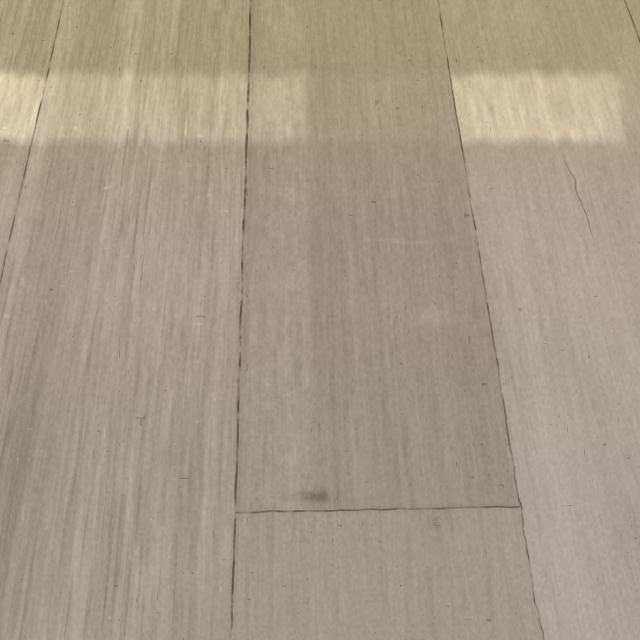
Reproduce this texture procedurally as a Shadertoy shader.

```glsl
#define FIRST_SEAM vec2(0.392, -0.031)  // x at the far edge, drift per unit of depth
#define PLANK_WIDTH vec2(0.292, 0.195)  // far width, growth toward the viewer
#define SEAM_WIDTH 0.0010
#define JOINT_DEPTH 0.796
#define SUN_BAND vec2(0.117, 0.221)
#define GRAIN_STRENGTH 0.070
#define SPECKLE_STRENGTH 0.075
#define FAR_COLOR vec3(0.672, 0.612, 0.490)
#define MID_COLOR vec3(0.628, 0.583, 0.522)
#define NEAR_COLOR vec3(0.622, 0.585, 0.545)
#define SEAM_COLOR vec3(0.38, 0.33, 0.27)
#define SUN_COLOR vec3(0.165, 0.158, 0.140)

float hash(vec2 p) {
    vec3 q = fract(p.xyx * vec3(0.1031, 0.1030, 0.0973));
    q += dot(q, q.yzx + 33.33);
    return fract((q.x + q.y) * q.z);
}

float noise(vec2 p) {
    vec2 cell = floor(p), f = fract(p);
    f = f * f * (3.0 - 2.0 * f);
    return mix(mix(hash(cell), hash(cell + vec2(1, 0)), f.x),
               mix(hash(cell + vec2(0, 1)), hash(cell + vec2(1, 1)), f.x), f.y);
}

float fbm(vec2 p) {
    float sum = 0.0, amp = 0.5;
    for (int i = 0; i < 4; i++) {
        sum += amp * noise(p);
        p = p * 2.03 + 17.7;
        amp *= 0.5;
    }
    return sum / 0.9375;
}

float band(float x, float lo, float hi, float soft) {
    return smoothstep(lo - soft, lo + soft, x) - smoothstep(hi - soft, hi + soft, x);
}

float blot(vec2 p, vec2 center, vec2 radius) {
    vec2 d = (p - center) / radius;
    return exp(-dot(d, d));
}

float line(float dist, float width, float pixel) {
    return 1.0 - smoothstep(width - 0.5 * pixel, width + pixel, abs(dist));
}

void mainImage(out vec4 fragColor, in vec2 fragCoord) {
    vec2 p = fragCoord / iResolution.xy;
    p.y = 1.0 - p.y;                       // depth grows toward the viewer
    float pixel = 1.0 / iResolution.y;

    // Floor coordinates: planks fan out toward the viewer
    float width = PLANK_WIDTH.x + PLANK_WIDTH.y * p.y;
    float u = (p.x - FIRST_SEAM.x - FIRST_SEAM.y * p.y) / width;
    float v = 1.0 / width;
    float grainU = u;
    float seam = round(u);
    float rough = seam == 1.0 ? mix(0.002, 0.010, smoothstep(0.45, 0.8, p.y)) : 0.003;
    u += (fbm(vec2(seam * 9.0 + 40.0, p.y * 30.0)) - 0.5) * rough / width;
    float plank = floor(u), across = u - plank;

    // The middle plank is split by a cross joint
    float jointDist = p.y - JOINT_DEPTH + 0.009 * (across - 0.5)
                    + 0.002 * (noise(vec2(p.x * 45.0, 3.0)) - 0.5);
    float middle = plank == 0.0 ? 1.0 : 0.0;
    float nearSlab = middle * smoothstep(-pixel, pixel, jointDist);
    float farSlab = middle - nearSlab;

    // Base tone of each slab
    vec3 color = mix(FAR_COLOR, MID_COLOR, smoothstep(0.0, 0.42, p.y));
    color = mix(color, NEAR_COLOR, smoothstep(0.4, 0.85, p.y));
    float right = step(1.0, plank), left = step(plank, -1.0);
    color *= 1.0 - 0.032 * farSlab + 0.015 * nearSlab;
    color += right * vec3(0.045, 0.047, 0.055) * smoothstep(0.0, 0.4, p.y);
    color += vec3(0.02) * left * band(p.y, 0.2, 0.55, 0.15);

    // Veins running along the planks, drawn from broad to hair thin
    vec2 vein = vec2(grainU, v) + vec2(plank * 7.3 + 30.0, nearSlab * 5.0);
    vein.x += 0.012 * (noise(vec2(vein.x * 3.0, v * 3.0)) - 0.5);
    float broad = fbm(vein * vec2(11.0, 0.5)) - 0.5;
    float fine = fbm(vein * vec2(42.0, 3.5)) - 0.5;
    float hair = noise(vein * vec2(125.0, 22.0)) - 0.5;
    float veining = 0.65 + 0.6 * left - 0.1 * right;
    float grain = veining * (1.15 * broad + 1.0 * fine) + (0.45 + 0.2 * left) * hair;
    color += GRAIN_STRENGTH * grain * vec3(1.0, 1.0, 0.97);

    // Dark broken fibres, mostly on the left
    float fibre = smoothstep(0.68, 0.84, noise(vein * vec2(85.0, 9.0) + 11.0));
    color -= fibre * (0.015 + 0.03 * left) * smoothstep(0.4, 0.65, fbm(vein * vec2(5.0, 4.0)));

    // Pale mottled strip beside the first seam
    float mottle = fbm(p * vec2(75.0, 60.0));
    float strip = farSlab * band(across, 0.04, 0.285, 0.025);
    color += strip * (0.026 + 0.07 * (mottle - 0.5));

    // Surface speckle, cloudy wear and small pits
    float speckle = 0.6 * fbm(p * vec2(230.0, 170.0)) + 0.4 * noise(p * vec2(300.0, 230.0)) - 0.5;
    color += SPECKLE_STRENGTH * speckle + 0.03 * (fbm(p * vec2(6.0, 7.0) + 4.0) - 0.5);
    float chip = smoothstep(0.92, 0.98, noise(p * vec2(110.0, 85.0)));
    color += 0.05 * chip * (left - 0.6 * middle);
    float pit = smoothstep(0.955, 0.985, noise(p * vec2(150.0, 95.0) + 51.0));
    color -= 0.09 * pit;

    // Band of sunlight, dulled over most of the middle plank
    float sunEdge = 0.010 * (noise(vec2(p.x * 60.0, 1.0)) - 0.5);
    float sun = band(p.y + sunEdge, SUN_BAND.x, SUN_BAND.y, 0.012);
    float gloss = plank < -1.0 ? 1.15 : 0.60;
    gloss = mix(gloss, mix(0.55, 0.18, smoothstep(0.23, 0.31, across)), middle);
    gloss = mix(gloss, 0.85 * (1.0 - smoothstep(0.94, 0.995, p.x)), right);
    gloss *= 0.55 + 0.9 * fbm(vein * vec2(34.0, 14.0));
    color += SUN_COLOR * sun * gloss;

    // Stains, a pale scuff and a thin crack
    float stain = blot(p, vec2(0.49, 0.776), vec2(0.035, 0.010))
                + 0.4 * blot(p, vec2(0.69, 0.815), vec2(0.025, 0.020));
    color -= 0.15 * stain * smoothstep(0.2, 0.7, mottle);
    color += 0.04 * blot(p, vec2(0.67, 0.495), vec2(0.03, 0.014)) * (0.5 + mottle);
    float scratch = p.y - 0.372 - 0.008 * noise(vec2(p.x * 30.0, 5.0));
    color += 0.035 * line(scratch, 0.002, pixel) * band(p.x, 0.57, 0.70, 0.03) * mottle * 1.5;
    float crackX = 0.885 + 0.36 * (p.y - 0.25) + 0.006 * (noise(vec2(p.y * 50.0, 8.0)) - 0.5);
    float crack = line(p.x - crackX, 0.0006, pixel) * band(p.y, 0.25, 0.36, 0.02);
    color = mix(color, SEAM_COLOR, 0.55 * crack * (0.4 + 0.6 * noise(vec2(p.y * 90.0, 2.0))));

    // Thin seams, worn into uneven pieces, with soft grime
    float seamDist = (u - round(u)) * width;
    float wear = smoothstep(0.1, 0.75, fbm(vec2(seam * 5.0 + 20.0, p.y * 60.0)));
    float seamWidth = SEAM_WIDTH * (seam == 0.0 ? 1.2 : 0.75);
    float strength = seam == 0.0 ? 1.05 : 0.85;
    float seamLine = line(seamDist, seamWidth, pixel) * wear * strength;
    float jointWear = smoothstep(0.05, 0.8, fbm(vec2(p.x * 60.0, 9.0)));
    float jointLine = middle * line(jointDist, SEAM_WIDTH, pixel) * jointWear * 0.85;
    float grime = exp(-abs(seamDist) / 0.005) * (0.4 + wear)
                + middle * exp(-abs(jointDist) / 0.004);
    color -= 0.028 * grime;
    color = mix(color, SEAM_COLOR, clamp(max(seamLine, jointLine), 0.0, 1.0));

    fragColor = vec4(clamp(color, 0.0, 1.0), 1.0);
}
```
